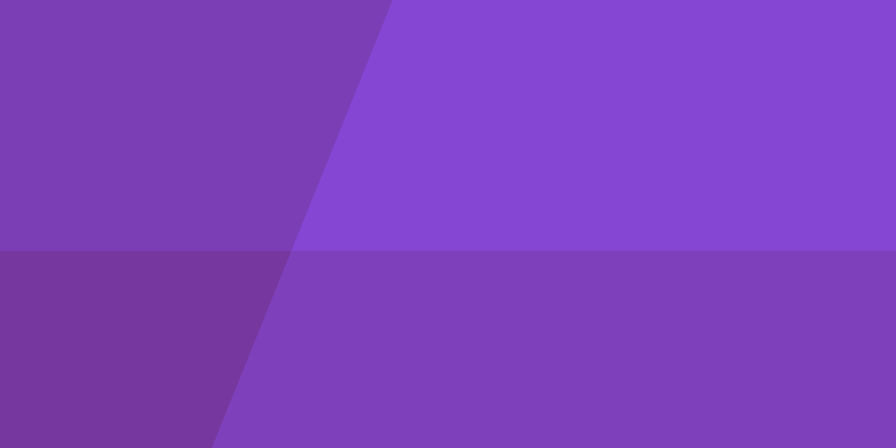
A Shadertoy shader for this background:

```glsl
// Flat violet background split by a slanted edge and a horizontal band.

// Edge positions as fractions of the canvas
const float BAND_TOP     = 0.440;
const float SLANT_BOTTOM = 0.2363;
const float SLANT_TOP    = 0.4382;

// Colours of the four regions
const vec3 UPPER_LEFT  = vec3(0.486, 0.242, 0.710);
const vec3 UPPER_RIGHT = vec3(0.518, 0.275, 0.827);
const vec3 LOWER_LEFT  = vec3(0.463, 0.218, 0.622);
const vec3 LOWER_RIGHT = vec3(0.498, 0.251, 0.735);

// Coverage of the positive side of an edge, softened over about one pixel
float edgeMask(float signedDistance, float pixelSize) {
    return clamp(signedDistance / pixelSize + 0.5, 0.0, 1.0);
}

void mainImage(out vec4 fragColor, in vec2 fragCoord) {
    vec2 uv = fragCoord / iResolution.xy;
    vec2 pixel = 1.0 / iResolution.xy;

    // Edge masks
    float slantX = mix(SLANT_BOTTOM, SLANT_TOP, uv.y);
    float slantWidth = pixel.x + (SLANT_TOP - SLANT_BOTTOM) * pixel.y;
    float right = edgeMask(uv.x - slantX, slantWidth);
    float upper = edgeMask(uv.y - BAND_TOP, pixel.y);

    // Region colours
    vec3 upperColor = mix(UPPER_LEFT, UPPER_RIGHT, right);
    vec3 lowerColor = mix(LOWER_LEFT, LOWER_RIGHT, right);
    fragColor = vec4(mix(lowerColor, upperColor, upper), 1.0);
}
```
